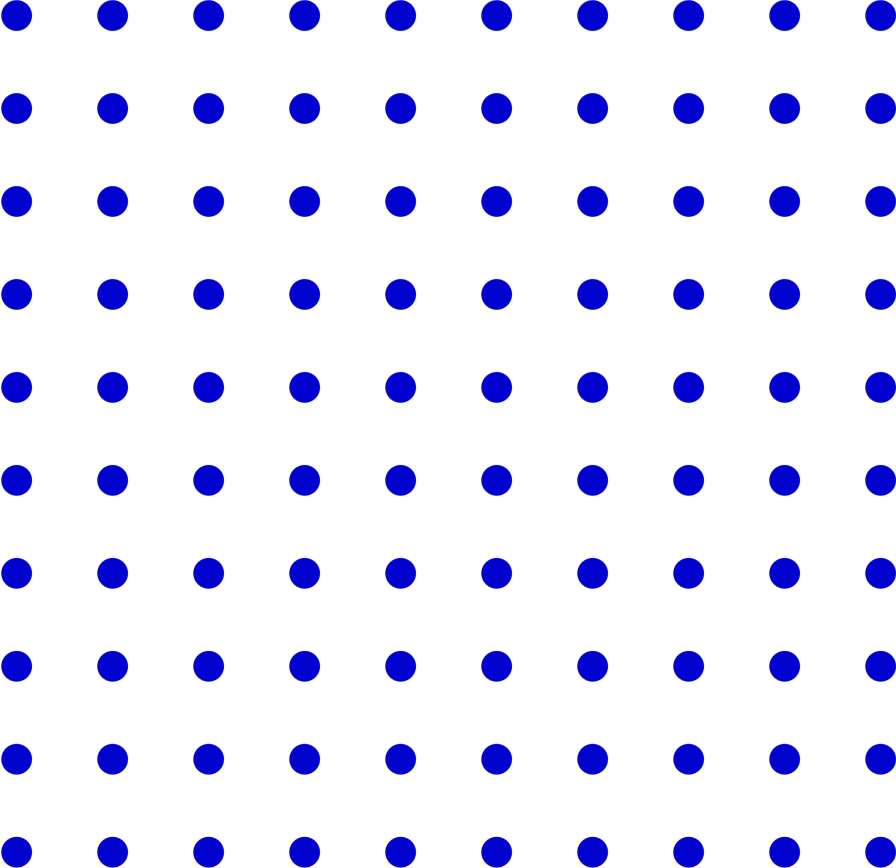
This pattern is drawn by a Shadertoy shader. Its source:

```glsl
// Regular grid of solid blue dots, ten by ten, on a white ground.

// Lengths are fractions of the canvas height
#define PITCH vec2(0.1106, 0.1071)
#define FIRST_DOT vec2(0.0192, 0.0182)
#define DOT_RADIUS 0.0177
#define EDGE_PIXELS 0.75
#define DOT_COLOR vec3(0.008, 0.008, 0.81)
#define GROUND_COLOR vec3(1.0)

// Signed distance to the nearest dot of the grid
float dotGridDistance(vec2 p) {
    vec2 cell = (p - FIRST_DOT) / PITCH;
    vec2 offset = (fract(cell + 0.5) - 0.5) * PITCH;
    return length(offset) - DOT_RADIUS;
}

void mainImage(out vec4 fragColor, in vec2 fragCoord) {
    vec2 p = fragCoord / iResolution.y;
    float edge = EDGE_PIXELS / iResolution.y;

    // Antialiased coverage of the dots
    float coverage = 1.0 - smoothstep(-edge, edge, dotGridDistance(p));
    fragColor = vec4(mix(GROUND_COLOR, DOT_COLOR, coverage), 1.0);
}
```
